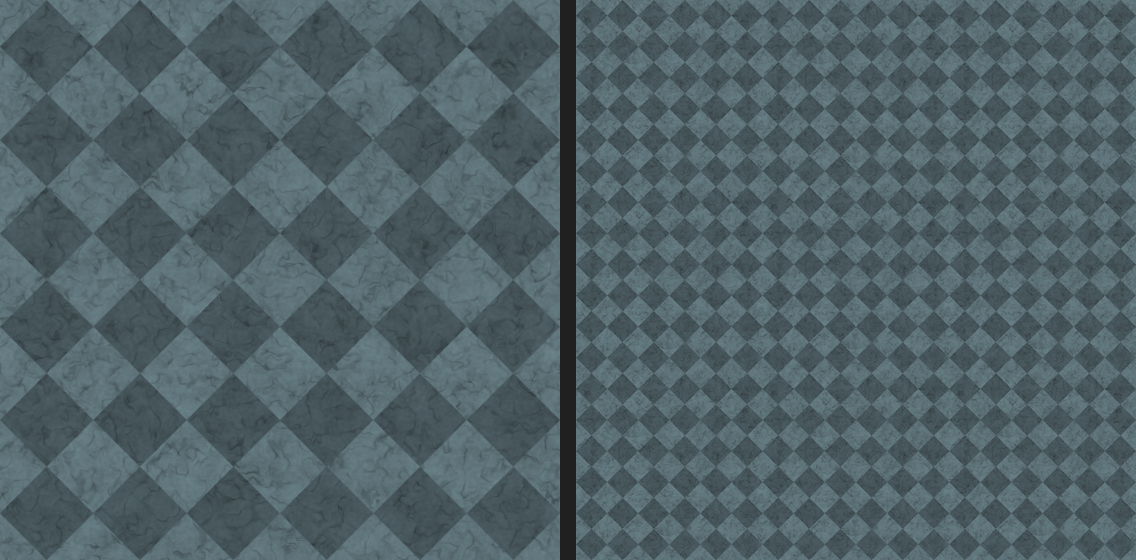
Left, the tile; right, the same tile 3 across and 3 down.
Reproduce this pattern procedurally as a three.js fragment shader.

```glsl
// Checkerboard of slate diamonds, six across and six down, dark on light.
// Each diamond takes its own shifted piece of a wrapping marble made of
// warped gradient noise: thin broken veins, soft clouds and fine grain.

varying vec2 vUv;

vec2 hash2(vec2 p) {
  vec2 q = vec2(dot(p, vec2(127.1, 311.7)), dot(p, vec2(269.5, 183.3)));
  return fract(sin(q) * 43758.55);
}

// Slope of one lattice corner, wrapped to the period
float corner(vec2 cell, vec2 offset, float period) {
  float angle = 6.28319 * hash2(mod(cell, period) + period).x;
  return dot(vec2(cos(angle), sin(angle)), offset);
}

// Gradient noise over the unit square, with a whole number of cells
float noise(vec2 uv, float period) {
  vec2 p = uv * period;
  vec2 i = floor(p);
  vec2 f = p - i;
  vec2 u = f * f * f * (f * (f * 6.0 - 15.0) + 10.0);
  vec2 e = vec2(1.0, 0.0);
  float low = mix(corner(i, f, period), corner(i + e, f - e, period), u.x);
  float high = mix(corner(i + e.yx, f - e.yx, period),
                   corner(i + 1.0, f - 1.0, period), u.x);
  return mix(low, high, u.y);
}

vec2 warp(vec2 uv, float period) {
  return vec2(noise(uv, period), noise(uv + 0.37, period));
}

// Dark line along the zero level of the noise
float vein(vec2 uv, float period, float width) {
  return 1.0 - smoothstep(0.0, width, abs(noise(uv, period)));
}

// Brightness factor of the marble
float marble(vec2 uv) {
  vec2 bent = uv + 0.016 * warp(uv, 30.0) + 0.007 * warp(uv, 83.0);
  float patches = smoothstep(-0.3, 0.35, noise(uv, 17.0));
  float broken = smoothstep(-0.25, 0.3, noise(bent + 0.6, 47.0));
  float veins = 0.15 * vein(bent, 27.0, 0.13) * (0.35 + 0.65 * broken)
              + 0.14 * vein(bent + 0.23, 53.0, 0.17) * patches * broken;
  float clouds = 0.07 * noise(uv, 13.0) + 0.09 * noise(bent, 41.0);
  float grain = 0.07 * noise(uv, 109.0) + 0.05 * noise(uv, 211.0);
  return 1.03 + clouds + grain - veins - 0.04 * patches;
}

// One diamond: base colour with its own piece of marble and slight tone
vec3 diamond(vec3 base, vec2 id, float seed) {
  vec2 random = hash2(mod(id, 6.0) + seed);
  return base * marble(vUv + random) * (0.985 + 0.03 * random.x);
}

void main() {
  vec2 grid = vUv * 6.0;
  vec2 fromCentre = abs(fract(grid) - 0.5);
  float edge = fromCentre.x + fromCentre.y - 0.5;

  vec3 dark = diamond(vec3(0.275, 0.335, 0.356), floor(grid), 3.0);
  vec3 light = diamond(vec3(0.369, 0.45, 0.476), floor(grid + 0.5), 19.0);

  gl_FragColor = vec4(mix(dark, light, smoothstep(-0.011, 0.011, edge)), 1.0);
}
```
